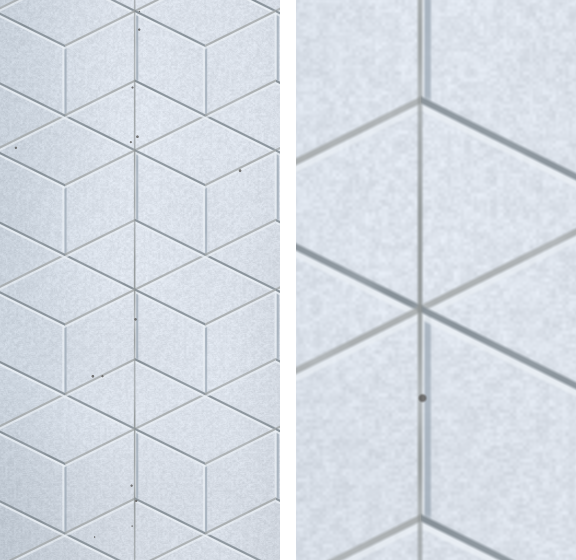
Left: the whole. Right: its middle third, enlarged.
Reproduce this pattern procedurally as a Shadertoy shader.

```glsl
float hash(vec2 p) {
    return fract(sin(dot(p, vec2(127.1, 311.7))) * 43758.5453);
}

float noise(vec2 p) {
    vec2 i = floor(p), f = fract(p);
    f = f * f * (3.0 - 2.0 * f);
    return mix(mix(hash(i), hash(i + vec2(1, 0)), f.x),
               mix(hash(i + vec2(0, 1)), hash(i + vec2(1, 1)), f.x), f.y);
}

float band(float d, float halfWidth, float blur) {
    return 1.0 - smoothstep(halfWidth - blur, halfWidth + blur, abs(d));
}

// Pressed groove: d is the signed distance, negative on the shaded wall
vec3 groove(vec3 col, float d, vec3 shade, float strength, float blur) {
    col = mix(col, vec3(0.78, 0.81, 0.84), 0.35 * strength * band(d, 0.014, 0.014));
    col = mix(col, vec3(0.93, 0.95, 0.97), 0.85 * strength * band(d - 0.011, 0.008, blur));
    return mix(col, shade, strength * band(d + 0.004, 0.0075, blur));
}

// Sloped groove; falling ones are crisp and cool, rising ones faint and warm
vec3 slopedGroove(vec3 col, float dy, float falling, float wear, float blur) {
    float d = (dy - round(dy)) * 0.894;
    vec3 shade = falling > 0.0 ? vec3(0.50, 0.54, 0.57) : vec3(0.62, 0.635, 0.635);
    return groove(col, d, shade, (falling > 0.0 ? 0.95 : 0.8) * wear, blur);
}

void mainImage(out vec4 fragColor, in vec2 fragCoord) {
    // x runs right and y runs down, with the canvas width as the unit
    vec2 p = vec2(fragCoord.x, iResolution.y - fragCoord.y) / iResolution.x;
    vec2 cell = (p - vec2(0.482, 0.539)) / vec2(0.502, 0.4975);
    float blur = max(0.005, 1.1 / iResolution.x);

    // Painted surface: uneven light and fine grain
    vec3 col = mix(vec3(0.79, 0.825, 0.865), vec3(0.86, 0.885, 0.92), smoothstep(-0.05, 0.5, p.x));
    col -= 0.045 * smoothstep(1.3, 2.1, p.y) * (1.2 - 0.7 * p.x);
    col -= 0.025 * smoothstep(0.8, 1.05, p.x);
    col += 0.025 * (noise(p * 4.0) - 0.5);
    col += 0.05 * (noise(p * 130.0) - 0.5) + 0.045 * (noise(p * 256.0 + 9.0) - 0.5);

    // Mirrored strip coordinates
    float h = cell.x - round(cell.x);
    float t = abs(h), side = h < 0.0 ? -1.0 : 1.0;
    float y = fract(cell.y);
    float wear = 0.8 + 0.2 * noise(p * 22.0);

    // Upright cube edges
    float upright = smoothstep(-0.01, 0.015, y) * (1.0 - smoothstep(0.485, 0.51, y));
    vec3 blueShade = vec3(0.62, 0.67, 0.72);
    col = groove(col, 0.012 - h, blueShade, 0.85 * wear * upright, blur);
    upright = smoothstep(0.24, 0.265, y) * (1.0 - smoothstep(0.735, 0.76, y));
    col = groove(col, 0.502 - fract(cell.x), blueShade, 0.85 * wear * upright, blur);

    // Sloped cube edges
    col = slopedGroove(col, y + 0.5 * t, -side, wear, blur);
    col = slopedGroove(col, y - 0.5 * t, side, wear, blur);
    col = slopedGroove(col, y - 0.5 - 0.5 * t, side, wear, blur);

    // Panel seam
    float seam = band(cell.x + 0.002, 0.0055, blur);
    col = mix(col, vec3(0.55, 0.57, 0.57), seam * (0.55 + 0.35 * noise(vec2(3.0, p.y * 14.0))));

    // Dirt specks, gathered along the seam
    for (int i = 0; i < 14; i++) {
        float id = float(i);
        float spread = i < 9 ? 0.035 : 0.9;
        vec2 center = vec2(0.482 + spread * (hash(vec2(id, 2.0)) - 0.5), 2.0 * hash(vec2(id, 5.0)));
        float radius = 0.0015 + 0.0025 * hash(vec2(id, 8.0));
        float speck = 1.0 - smoothstep(radius - 0.001, radius + 0.003, length(p - center));
        col = mix(col, vec3(0.28, 0.27, 0.26), 0.7 * speck);
    }

    fragColor = vec4(clamp(col, 0.0, 1.0), 1.0);
}
```
